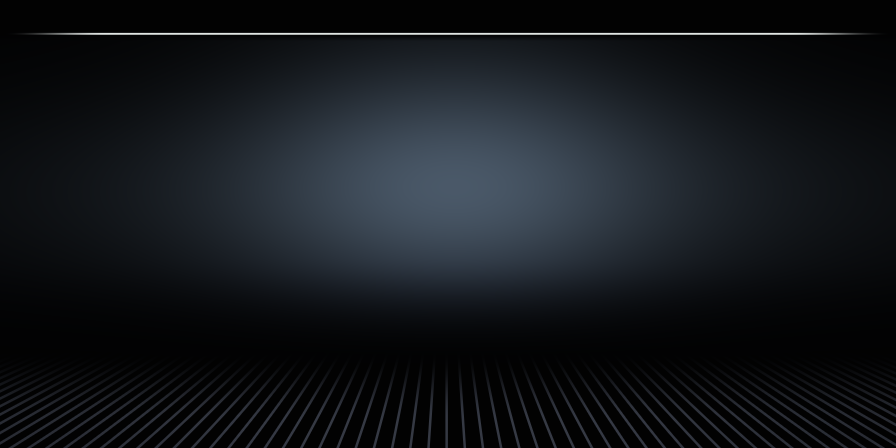
This background is drawn by a Shadertoy shader. Its source:

```glsl
#define GLOW_CENTER vec2(1.015, 0.595)
#define GLOW_SIZE vec2(0.46, 0.31)
#define BAND_SIZE vec2(1.06, 0.23)
#define GLOW_TINT vec3(0.71, 0.85, 1.0)
#define TRIM_HEIGHT 0.9245
#define TRIM_HALF_WIDTH 0.0021
#define FLOOR_TOP 0.215
#define VANISHING_POINT vec2(0.997, 0.61)
#define RAY_SPACING 0.0665
#define RAY_HALF_WIDTH 0.0028
#define RAY_COLOR vec3(0.20, 0.215, 0.255)

float gaussian(vec2 offset, vec2 size) {
    vec2 q = offset / size;
    return exp(-dot(q, q));
}

// Soft-edged coverage of a stroke at the given distance
float stroke(float dist, float halfWidth, float pixel) {
    return clamp((halfWidth - dist) / pixel + 0.5, 0.0, 1.0)
         * min(1.0, 2.0 * halfWidth / pixel);
}

// Central spotlight over a broad horizontal band
vec3 wallLight(vec2 p) {
    vec2 offset = p - GLOW_CENTER;
    float light = 0.265 * gaussian(offset, GLOW_SIZE);
    light += 0.135 * gaussian(offset + vec2(0.0, 0.025), BAND_SIZE);
    light *= smoothstep(0.17, 0.43, p.y);
    light *= 1.0 - smoothstep(TRIM_HEIGHT - 0.018, TRIM_HEIGHT, p.y);
    vec3 shadowTint = vec3(0.62, 0.76, 1.0);
    return light * mix(shadowTint, GLOW_TINT, smoothstep(0.2, 0.5, p.y));
}

// Floor rays fanning out from the vanishing point
float floorRays(vec2 p, float pixel) {
    vec2 toPoint = p - VANISHING_POINT;
    float depth = max(-toPoint.y, 0.01);
    float cell = toPoint.x / (depth * RAY_SPACING);
    float across = abs(fract(cell + 0.5) - 0.5) * RAY_SPACING * depth;
    float dist = across * depth / length(toPoint);
    float fade = 1.0 - smoothstep(0.06, FLOOR_TOP, p.y);
    float sideFade = mix(1.0, 0.75, smoothstep(0.3, 1.0, abs(toPoint.x)));
    return stroke(dist, RAY_HALF_WIDTH, pixel) * fade * sideFade;
}

// Bright horizontal trim, dissolving at both ends
float trimLine(vec2 p, float width, float pixel) {
    float edge = min(p.x, width - p.x);
    float fade = smoothstep(0.01, 0.24, edge);
    return stroke(abs(p.y - TRIM_HEIGHT), TRIM_HALF_WIDTH, pixel) * fade;
}

void mainImage(out vec4 fragColor, in vec2 fragCoord) {
    float pixel = 1.0 / iResolution.y;
    vec2 p = fragCoord * pixel;
    float width = iResolution.x * pixel;

    vec3 color = vec3(0.006, 0.007, 0.009) + wallLight(p);
    color += RAY_COLOR * floorRays(p, pixel);
    color = mix(color, vec3(0.88, 0.90, 0.89), trimLine(p, width, pixel));
    fragColor = vec4(color, 1.0);
}
```
